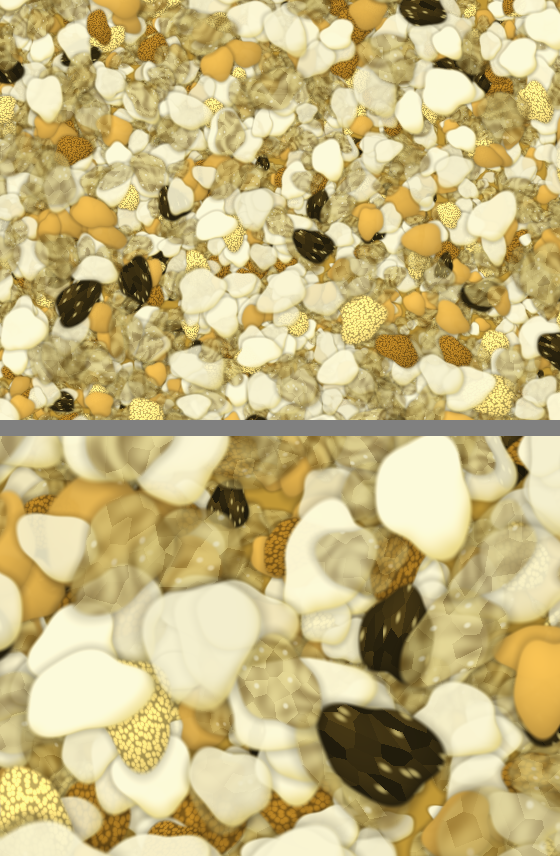
Top, the full canvas; bottom, a detail of the centre.
Reproduce this texture procedurally as a Shadertoy shader.

```glsl
const float TAU = 6.2831853;
const int LAYERS = 7;

const vec3 BED    = vec3(0.70, 0.55, 0.20);
const vec3 MILK   = vec3(0.98, 0.97, 0.85);
const vec3 CREAM  = vec3(0.88, 0.82, 0.52);
const vec3 AMBER  = vec3(0.89, 0.69, 0.30);
const vec3 STRAW  = vec3(0.93, 0.83, 0.47);
const vec3 RUST   = vec3(0.58, 0.41, 0.12);
const vec3 SMOKE  = vec3(0.40, 0.30, 0.10);
const vec3 GLASS  = vec3(0.89, 0.83, 0.53);
const vec3 JET    = vec3(0.09, 0.08, 0.04);

vec3 hash3(vec3 p) {
    p = fract(p * vec3(0.1031, 0.1030, 0.0973));
    p += dot(p, p.yxz + 33.33);
    return fract((p.xxy + p.yxx) * p.zyx);
}

mat2 rotate(float a) {
    float c = cos(a), s = sin(a);
    return mat2(c, -s, s, c);
}

// Cellular noise: x = distance to nearest point, y = random value of its cell
vec2 cellular(vec2 p, float seed) {
    vec2 id = floor(p), best = vec2(9.0, 0.0);
    for (int y = -1; y <= 1; y++)
    for (int x = -1; x <= 1; x++) {
        vec2 cell = id + vec2(x, y);
        vec3 h = hash3(vec3(cell + 70.0, seed));
        float d = length(cell + h.xy - p);
        if (d < best.x) best = vec2(d, h.z);
    }
    return best;
}

// Radial distance to a lumpy pebble; its outline lies at 1
float pebble(vec2 q, vec3 phase) {
    float a = atan(q.y, q.x);
    vec3 waves = sin(a * vec3(2.0, 3.0, 5.0) + phase * TAU);
    return length(q) / (1.0 + dot(waves, vec3(0.08, 0.10, 0.045)));
}

// Streaky refraction from bent sine waves, 0 to 1
float streaks(vec2 q, vec3 phase) {
    vec2 w = q + 0.4 * sin(q.yx * 4.0 + phase.xy * TAU);
    return 0.5 + 0.28 * sin(w.x * 5.0 + phase.z * TAU) + 0.22 * sin(w.y * 8.0 - w.x * 3.0);
}

// Colour and opacity of a grain, chosen by kind in 0 to 1
vec4 mineral(float kind, vec2 q, vec2 lit, float d, vec3 phase, float scale) {
    float dome = sqrt(max(1.0 - d * d, 0.0));
    float light = clamp(0.30 + 0.55 * dome + 0.35 * dot(lit, vec2(-0.5, 0.8)), 0.0, 1.0);
    float seed = phase.x * 50.0;

    if (kind < 0.36) {
        float cloud = 0.12 * streaks(q * 0.7, phase);
        vec3 body = mix(CREAM, MILK, smoothstep(0.1, 0.65, light + 0.1 - cloud));
        return vec4(body, mix(0.72, 1.0, phase.y));
    }
    if (kind < 0.72) {
        vec2 facet = cellular(q * 2.3, seed);
        float bright = 0.55 * streaks(q, phase) + 0.35 * facet.y + 0.25 * light;
        vec3 body = mix(SMOKE, GLASS, smoothstep(0.05, 0.95, bright));
        float glint = smoothstep(0.22, 0.05, facet.x) * step(0.72, facet.y);
        return vec4(mix(body, MILK, 0.8 * glint), 0.70 - 0.25 * phase.y);
    }
    if (kind < 0.865) {
        vec3 body = AMBER * mix(0.72, 1.06, light) * mix(0.9, 1.05, phase.y);
        return vec4(body, 0.95);
    }
    if (kind < 0.965) {
        float pits = cellular(q * 110.0 / scale, seed).x;
        vec3 body = kind < 0.915 ? STRAW : RUST;
        body *= mix(0.75, 1.08, light) * mix(1.18, 0.72, smoothstep(0.2, 0.8, pits));
        return vec4(body, 1.0);
    }
    vec2 facet = cellular(q * vec2(2.0, 3.6), seed);
    float gloss = smoothstep(0.35, 0.05, facet.x) * step(0.62, facet.y);
    vec3 body = JET + SMOKE * 0.55 * facet.y * light;
    return vec4(mix(body, GLASS, 0.65 * gloss), 1.0);
}

// Scatter one layer of grains over the colour below
vec3 scatter(vec3 below, vec2 p, float scale, float presence, float seed, float pixel) {
    mat2 turn = rotate(seed * 1.7);
    vec2 g = turn * p * scale;
    vec2 id = floor(g);
    for (int y = -1; y <= 1; y++)
    for (int x = -1; x <= 1; x++) {
        vec2 cell = id + vec2(x, y);
        vec3 place = hash3(vec3(cell + 50.0, seed));
        vec3 phase = hash3(vec3(cell + 90.0, seed + 17.0));
        vec3 trait = hash3(vec3(cell + 130.0, seed + 41.0));
        if (trait.x > presence) continue;

        float radius = mix(0.30, 0.60, place.z);
        vec2 offset = g - cell - mix(vec2(0.2), vec2(0.8), place.xy);
        vec2 q = rotate(trait.z * TAU) * offset / radius;
        q *= vec2(0.9, mix(1.0, 1.35, phase.z));
        float d = pebble(q, phase);
        below *= 1.0 - 0.20 * smoothstep(1.25, 0.95, d);
        float soft = 0.04 + pixel * scale / radius;
        float cover = smoothstep(1.0 + soft, 1.0 - soft, d);
        if (cover <= 0.0) continue;

        vec2 lit = (offset / radius) * turn;
        vec4 grain = mineral(trait.y, q, lit, d, phase, scale);
        below = mix(below, grain.rgb, grain.a * cover);
    }
    return below;
}

void mainImage(out vec4 fragColor, in vec2 fragCoord) {
    vec2 p = fragCoord / iResolution.y;
    float pixel = 1.0 / iResolution.y;
    vec3 color = BED;

    // Fine grains first, larger and sparser ones on top
    for (int i = 0; i < LAYERS; i++) {
        float depth = float(i) / float(LAYERS - 1);
        float scale = mix(27.0, 9.8, sqrt(depth));
        color = scatter(color, p + 3.0, scale, mix(1.0, 0.48, depth), float(i) + 2.0, pixel);
    }

    // Warm exposure lift
    color = pow(color, vec3(0.88, 0.90, 0.96)) * vec3(1.03, 1.02, 1.0);
    fragColor = vec4(min(color, vec3(0.99, 0.98, 0.88)), 1.0);
}
```
